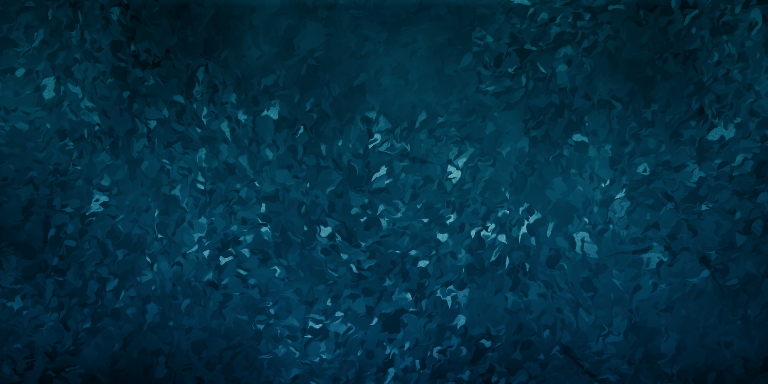
Reproduce this background procedurally as a WebGL 2 fragment shader.

```glsl
#version 300 es
precision highp float;
// Dark teal abstract backdrop: layers of small torn flakes, each a flat tone,
// scattered on jittered grids along a flow field that fans out from a hub.
// They lie over stepped noise, dark blades and a vignette, then a colour ramp.

#define FLAKE_LAYERS 5
#define FLAKE_SCALE 14.0    // grid cells per canvas height, coarsest layer
#define LAYER_RATIO 1.34    // growth of the grid from layer to layer
#define FLAKE_CONTRAST 2.5
#define BASE_TONE 2.62      // tone at the middle, in ramp steps
#define VIGNETTE 1.05
#define PATCH_CONTRAST 3.6
#define TEAR 0.021          // raggedness of the outlines
#define BLADES 9
#define HUB vec2(0.94, 0.53)
#define GLOW vec2(0.88, 0.42)

uniform vec2 u_resolution;
out vec4 fragColor;

const vec3 RAMP[7] = vec3[7](
    vec3(0.00, 0.08, 0.12), vec3(0.00, 0.13, 0.19), vec3(0.01, 0.18, 0.26),
    vec3(0.01, 0.24, 0.33), vec3(0.03, 0.31, 0.40), vec3(0.12, 0.45, 0.54),
    vec3(0.38, 0.66, 0.70));

float hash(vec2 p) {
    return fract(sin(dot(p, vec2(127.1, 311.7))) * 43758.5453);
}

float noise(vec2 p) {
    vec2 i = floor(p), f = fract(p);
    f = f * f * (3.0 - 2.0 * f);
    return mix(mix(hash(i), hash(i + vec2(1, 0)), f.x),
               mix(hash(i + vec2(0, 1)), hash(i + vec2(1, 1)), f.x), f.y);
}

float fbm(vec2 p) {
    float sum = 0.0, amp = 0.53;
    for (int i = 0; i < 4; i++) {
        sum += amp * noise(p);
        p = mat2(1.6, 1.2, -1.2, 1.6) * p + 7.3;
        amp *= 0.5;
    }
    return sum;
}

// Steep strokes far out, a radial fan near the hub.
float flowAngle(vec2 p) {
    vec2 d = p - HUB;
    float fan = 0.8 * exp(-9.0 * dot(d, d));
    return mix(1.2 + 2.8 * (noise(p * 4.0) - 0.5), atan(d.y, d.x), fan);
}

// Paints one layer of tapered flakes over the relative tone.
float paintFlakes(float tone, vec2 p, float scale, float seed, float density, float px) {
    vec2 q = p * scale, home = floor(q);
    for (int j = -1; j <= 1; j++)
    for (int i = -1; i <= 1; i++) {
        vec2 cell = home + vec2(i, j), key = cell + seed;
        vec2 center = cell + 0.5 + 0.7 * (vec2(hash(key), hash(key + 17.3)) - 0.5);
        float shade = hash(key + 31.7), size = hash(key + 53.1);
        float angle = flowAngle(center / scale) + 1.7 * (hash(key + 71.9) - 0.5);
        float c = cos(angle), s = sin(angle);
        vec2 d = mat2(c, -s, s, c) * (q - center);
        float len = mix(0.28, 0.75, size);
        float wid = len * mix(0.28, 0.62, hash(key + 97.7));
        float taper = max(0.2, 1.0 + 0.6 * d.x / len);
        float dist = (length(d / vec2(len, wid * taper)) - 1.0) * wid;
        float mask = 1.0 - smoothstep(-px * scale, px * scale, dist);
        float present = step(hash(key + 113.5), 0.3 + 0.4 * density);
        float level = (shade - 0.47) * FLAKE_CONTRAST * (0.3 + 0.8 * density);
        level += 1.5 * smoothstep(0.84, 1.0, shade) * density;
        tone = mix(tone, level, mask * present);
    }
    return tone;
}

// Straight dark slivers, wide at one end.
float blades(vec2 p, float px) {
    float cover = 0.0;
    for (int k = 0; k < BLADES; k++) {
        vec2 key = vec2(k, 3 * k + 5);
        vec2 start = vec2(2.0 * hash(key), hash(key + 8.1));
        float angle = 6.2832 * hash(key + 21.4), len = mix(0.08, 0.22, hash(key + 37.9));
        vec2 dir = vec2(cos(angle), sin(angle)), d = p - start;
        float along = dot(d, dir) / len, across = abs(dot(d, vec2(-dir.y, dir.x)));
        float wid = 0.014 * min(1.0 - along, 5.0 * along);
        cover = max(cover, 1.0 - smoothstep(-px, px, across - wid));
    }
    return cover;
}

void main() {
    vec2 uv = gl_FragCoord.xy / u_resolution;
    vec2 p = gl_FragCoord.xy / u_resolution.y;
    float px = 0.7 / u_resolution.y;

    // Ragged outlines from a warped domain
    vec2 warp = vec2(noise(p * 36.0), noise(p * 36.0 + 41.0)) - 0.5;
    warp += 0.4 * (vec2(noise(p * 85.0 + 9.0), noise(p * 85.0 + 63.0)) - 0.5);
    vec2 torn = p + TEAR * warp;

    // Where flakes gather and catch light
    vec2 g = (p - GLOW) * vec2(1.0, 1.4);
    float glow = exp(-5.0 * dot(g, g));
    float density = smoothstep(0.32, 0.7, fbm(p * 3.6 + 5.0));
    density = clamp(0.85 * density + 0.6 * glow, 0.0, 1.0);

    // Flat stepped patches below the flakes
    float field = 8.0 * fbm(torn * vec2(12.0, 9.0) + 20.0);
    float edge = clamp(fwidth(field), 0.02, 0.45);
    float steps = floor(field) + smoothstep(0.5 - edge, 0.5 + edge, fract(field));
    float tone = 0.3 * (steps - 4.0);

    for (int k = 0; k < FLAKE_LAYERS; k++) {
        float scale = FLAKE_SCALE * pow(LAYER_RATIO, float(k));
        tone = paintFlakes(tone, torn, scale, 19.0 * float(k), density, px);
    }
    tone -= 0.8 * blades(p + 0.3 * TEAR * warp, px);

    // Stipple, strongest on the brightest flakes
    float grain = hash(floor(p * 256.0)) - 0.5;
    tone += grain * (0.1 + 0.4 * smoothstep(1.3, 2.2, tone));

    // Broad light, vignette and a faint strip along the top
    vec2 e = (2.0 * uv - 1.0) * (2.0 * uv - 1.0);
    tone += BASE_TONE + 0.45 * glow + PATCH_CONTRAST * (fbm(p * 2.4 + 11.0) - 0.5);
    tone -= VIGNETTE * (e.x + e.y + 0.6 * e.x * e.y) + 0.7 * (1.0 - smoothstep(0.0, 0.16, uv.y));
    tone += 0.9 * smoothstep(0.98, 1.0, uv.y) * (1.0 - e.x);

    vec3 color = RAMP[0] * exp2(1.2 * min(tone, 0.0));
    for (int k = 1; k < 7; k++)
        color = mix(color, RAMP[k], clamp(tone - float(k - 1), 0.0, 1.0));
    color *= mix(vec3(1.0, 0.96, 1.05), vec3(1.0, 1.03, 0.95), uv.y);
    fragColor = vec4(color, 1.0);
}
```
